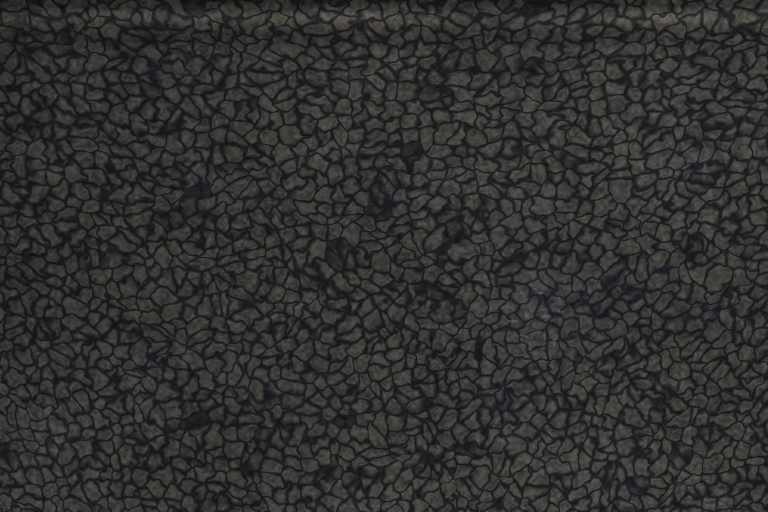
Reproduce this texture procedurally as a WebGL 2 fragment shader.

```glsl
#version 300 es
precision highp float;
// Dark pebbled leather: ragged cells split by soft creases, a worn ridge on top and a scuffed spot.

uniform vec2 u_resolution;
out vec4 outColor;

// Lengths are in canvas heights, frequencies in features per canvas height.
const float CELL_FREQ = 36.0;
const float GRAIN_FREQ = 165.0;
const float SPECK_FREQ = 110.0;
const float JITTER = 0.92;
const float CREASE_WIDTH = 0.37;
const float FINE_CREASE = 0.42;
const float GRAIN_AMOUNT = 0.17;
const float RIDGE_Y = 0.965;
const float RIDGE_WIDTH = 0.013;
const vec2 SCUFF_CENTER = vec2(1.04, 0.385);
const vec2 SCUFF_RADIUS = vec2(0.095, 0.105);
const vec3 CREASE_COLOR = vec3(0.100, 0.101, 0.106);
const vec3 PEBBLE_COLOR = vec3(0.268, 0.263, 0.250);
const vec3 RIDGE_COLOR = vec3(0.105, 0.090, 0.078);
const vec3 SPECK_COLOR = vec3(0.39, 0.40, 0.43);

// Integer hash giving two values in 0..1.
vec2 hash2(vec2 cell) {
  uvec2 q = uvec2(ivec2(cell)) * 1664525u + 1013904223u;
  q.x += q.y * 1664525u;
  q.y += q.x * 1664525u;
  q ^= q >> 16u;
  q.x += q.y * 1664525u;
  q.y += q.x * 1664525u;
  q ^= q >> 16u;
  return vec2(q & 0xffffu) / 65535.0;
}

// Two independent channels of smooth value noise.
vec2 noise2(vec2 p) {
  vec2 i = floor(p);
  vec2 f = fract(p);
  f = f * f * (3.0 - 2.0 * f);
  vec2 low = mix(hash2(i), hash2(i + vec2(1.0, 0.0)), f.x);
  vec2 high = mix(hash2(i + vec2(0.0, 1.0)), hash2(i + vec2(1.0)), f.x);
  return mix(low, high, f.y);
}

// Gap between the two nearest cell centres: zero along a crease.
float creaseDistance(vec2 p) {
  vec2 base = floor(p);
  vec2 f = p - base;
  float nearest = 8.0;
  float second = 8.0;
  for (int y = -1; y <= 1; y++) {
    for (int x = -1; x <= 1; x++) {
      vec2 offset = vec2(x, y);
      vec2 site = offset + 0.5 + JITTER * (hash2(base + offset) - 0.5);
      float d = length(site - f);
      second = min(second, max(nearest, d));
      nearest = min(nearest, d);
    }
  }
  return second - nearest;
}

// Height of the pebbles, 0 in the creases and 1 on the tops.
float pebbleHeight(vec2 p) {
  vec2 q = p * CELL_FREQ;
  q.x += 0.22 * q.y * (0.6 - p.x);
  q += 0.75 * (noise2(q * 0.65) - 0.5) + 0.42 * (noise2(q * 2.3 + 40.0) - 0.5);
  vec2 variation = noise2(q * 0.55 + 90.0);
  float width = CREASE_WIDTH * mix(0.65, 1.35, variation.x);
  float main = smoothstep(-0.01, width, creaseDistance(q));
  float fine = smoothstep(0.0, 0.3, creaseDistance(q * 1.75 + 17.0));
  float pits = smoothstep(0.08, 0.36, noise2(q * 3.1 + 7.0).x);
  return main * mix(1.0, fine, FINE_CREASE * variation.y) * mix(0.72, 1.0, pits);
}

// Broad light falling over the hide.
float broadLight(vec2 p) {
  float light = 0.97 + 0.16 * (noise2(p * 2.6 + 5.0).x - 0.5);
  light += 0.10 * (noise2(p * 8.0 + 11.0).y - 0.5);
  light -= 0.13 * exp(-dot(p - vec2(0.22, 0.82), p - vec2(0.22, 0.82)) * 9.0);
  light -= 0.10 * smoothstep(0.12, 0.0, p.x);
  light += 0.06 * smoothstep(0.7, 1.4, p.x);
  return light;
}

void main() {
  vec2 p = gl_FragCoord.xy / u_resolution.y;
  float height = pebbleHeight(p);

  // Pebbles with fine grain.
  vec2 grain = noise2(p * GRAIN_FREQ) - 0.5;
  float coarseGrain = noise2(p * GRAIN_FREQ * 0.5 + 60.0).x - 0.5;
  vec3 color = mix(CREASE_COLOR, PEBBLE_COLOR, height);
  color *= broadLight(p) * (1.0 + GRAIN_AMOUNT * (2.0 * grain.x + coarseGrain));

  // Cool sheen caught in some creases.
  float sheen = (1.0 - height) * smoothstep(0.45, 0.9, noise2(p * 13.0 + 30.0).y);
  color += sheen * vec3(0.004, 0.006, 0.026);

  // Worn ridge with shade on either side.
  float ridgeOffset = (p.y - RIDGE_Y) / RIDGE_WIDTH;
  float wear = mix(0.45, 1.0, noise2(p * vec2(9.0, 4.0) + 70.0).x);
  color *= 1.0 - 0.22 * smoothstep(0.5, 2.2, ridgeOffset);
  color *= 1.0 - 0.14 * exp(-pow((ridgeOffset + 3.0) / 1.5, 2.0));
  color += RIDGE_COLOR * wear * exp(-ridgeOffset * ridgeOffset) * (0.55 + 0.45 * height);

  // Scuffed spot and sparse bright specks.
  vec2 scuffOffset = (p - SCUFF_CENTER) / SCUFF_RADIUS;
  float scuff = exp(-dot(scuffOffset, scuffOffset) * 1.3);
  color += scuff * vec3(0.018, 0.020, 0.028);
  float speck = noise2(p * SPECK_FREQ + 25.0).x;
  float threshold = mix(0.93, 0.77, scuff);
  float speckMask = smoothstep(threshold, threshold + 0.13, speck);
  color = mix(color, SPECK_COLOR, speckMask * mix(0.35, 0.65, scuff));

  outColor = vec4(clamp(color, 0.0, 1.0), 1.0);
}
```
